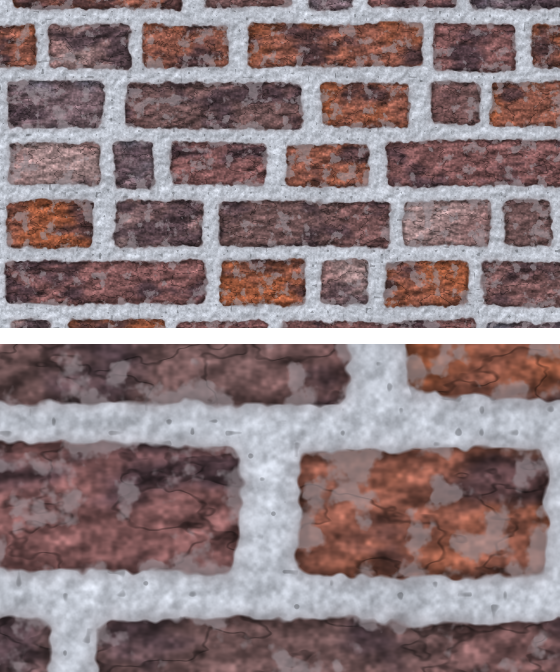
Top: the whole. Bottom: its middle third, enlarged.
This texture is drawn by a Shadertoy shader. Its source:

```glsl
// Weathered brick wall: uneven courses of long, medium and short bricks in pale mortar.
// Each course walks along x choosing lengths from a low-discrepancy sequence;
// noise roughens the outlines, stains the faces and lights the relief.

const float COURSE = 0.1815;       // course pitch, in canvas heights
const float FIRST_ROW = -0.044;    // centre of the top course, measured downwards
const float HALF_HEIGHT = 0.071;
const float JOINT = 0.050;         // mean upright joint
const float LONG_BRICK = 0.56;
const float MEDIUM_BRICK = 0.275;
const float SHORT_BRICK = 0.135;
const float CORNER = 0.016;
const float ROUGHNESS = 0.017;     // outline wear
const float RELIEF = 1.25;         // strength of surface lighting

const vec3 MORTAR = vec3(0.75, 0.77, 0.81);
const vec3 DUST = vec3(0.62, 0.58, 0.60);
const vec3 SOOT = vec3(0.24, 0.19, 0.22);
const vec3 BRICKS[5] = vec3[5](
    vec3(0.58, 0.33, 0.23),        // rust
    vec3(0.48, 0.33, 0.33),        // plum
    vec3(0.42, 0.32, 0.32),        // umber
    vec3(0.40, 0.39, 0.44),        // slate
    vec3(0.60, 0.50, 0.50));       // pale rose

float hash(vec2 p) {
    vec3 q = fract(p.xyx * 0.1031);
    q += dot(q, q.yzx + 33.33);
    return fract((q.x + q.y) * q.z);
}

float noise(vec2 p) {
    vec2 i = floor(p), f = fract(p);
    f = f * f * (3.0 - 2.0 * f);
    return mix(mix(hash(i), hash(i + vec2(1, 0)), f.x),
               mix(hash(i + vec2(0, 1)), hash(i + vec2(1, 1)), f.x), f.y);
}

float fbm(vec2 p) {
    float sum = 0.0, amp = 0.533;
    for (int i = 0; i < 4; i++) {
        sum += amp * noise(p);
        p = mat2(1.6, 1.2, -1.2, 1.6) * p + 17.3;
        amp *= 0.5;
    }
    return sum;
}

float roundedBox(vec2 p, vec2 halfSize, float radius) {
    vec2 q = abs(p) - halfSize + radius;
    return length(max(q, 0.0)) + min(max(q.x, q.y), 0.0) - radius;
}

// Signed distance to the nearest brick of the course at p; also gives its id.
float brickDistance(vec2 p, out vec2 id) {
    float down = (1.0 - p.y - FIRST_ROW) / COURSE + 0.5;
    float row = floor(down);
    float y = (0.5 - fract(down)) * COURSE;
    float left = 0.045 - 0.06 * hash(vec2(row, 71.0));
    float nearest = 1e3;
    id = vec2(0.0, row);
    for (int i = 0; i < 12; i++) {
        vec2 cell = vec2(float(i), row);
        float pick = fract(1.15 - 0.2 * row + 0.382 * cell.x);
        float size = pick < 0.28 ? LONG_BRICK : pick < 0.78 ? MEDIUM_BRICK : SHORT_BRICK;
        float vary = hash(cell + 40.5);
        size *= mix(0.88, 1.1, vary);
        vec2 halfSize = vec2(0.5 * size, HALF_HEIGHT - 0.007 * hash(cell + 9.2));
        vec2 centre = vec2(left + halfSize.x, 0.008 * (vary - 0.5));
        float d = roundedBox(vec2(p.x, y) - centre, halfSize, CORNER);
        if (d < nearest) { nearest = d; id = cell; }
        left += size + JOINT * mix(0.65, 1.35, hash(cell + 23.7));
    }
    return nearest;
}

vec3 brickFace(vec2 p, vec2 id, float d) {
    float kind = hash(id * 3.7 + 5.1);
    vec3 base = BRICKS[int(4.99 * pow(kind, 1.4))];
    vec2 q = p + id * 7.31;
    // Broad stains, then fine speckle
    float stain = fbm(q * vec2(9.0, 15.0));
    vec3 col = mix(base, BRICKS[1], 0.5 * smoothstep(0.35, 0.65, fbm(q * 7.0 + 31.0)));
    col = mix(col, SOOT, 0.75 * smoothstep(0.48, 0.72, stain));
    col *= 0.82 + 0.36 * noise(q * 190.0);
    // Horizontal creases and relief lit from above
    vec2 grain = q * vec2(24.0, 46.0);
    float crease = abs(fbm(grain * 0.6 + 4.0) - 0.5);
    col *= 0.72 + 0.28 * smoothstep(0.0, 0.035, crease);
    col *= 1.0 + RELIEF * (fbm(grain) - fbm(grain + vec2(-0.15, 0.4)));
    // Burnt rim and mortar dust
    float rim = 1.0 - smoothstep(0.0, 0.018, -d);
    col *= 1.0 - 0.35 * rim;
    float dust = smoothstep(0.56, 0.72, fbm(q * 38.0) + 0.09 * rim);
    return mix(col, DUST, 0.6 * dust);
}

vec3 mortarFace(vec2 p, float d) {
    vec3 col = MORTAR * (0.91 + 0.16 * fbm(p * 12.0));
    col *= 0.93 + 0.14 * noise(p * 210.0);
    col *= 1.0 + 0.45 * (fbm(p * 60.0) - fbm(p * 60.0 + vec2(-0.3, 0.5)));
    float pits = smoothstep(0.86, 0.96, noise(p * 85.0 + 50.0));
    col *= 1.0 - 0.25 * pits;
    return mix(col, DUST * 0.9, 0.6 * exp(-max(d, 0.0) * 150.0));
}

void mainImage(out vec4 fragColor, in vec2 fragCoord) {
    vec2 p = fragCoord / iResolution.y;
    // Sagging courses, then ragged brick outlines
    vec2 bent = p + 0.012 * (vec2(noise(p * 7.0), noise(p * 5.0 + 19.0)) - 0.5);
    vec2 id;
    float d = brickDistance(bent, id);
    d += ROUGHNESS * (fbm(p * 22.0 + id * 3.0) - 0.5);
    d += 0.006 * (noise(p * 95.0) - 0.5);
    float soft = 0.0015 + 0.7 / iResolution.y;
    float cover = 1.0 - smoothstep(-soft, soft, d);
    vec3 col = mix(mortarFace(p, d), brickFace(p, id, d), cover);
    fragColor = vec4(clamp(col, 0.0, 1.0), 1.0);
}
```
